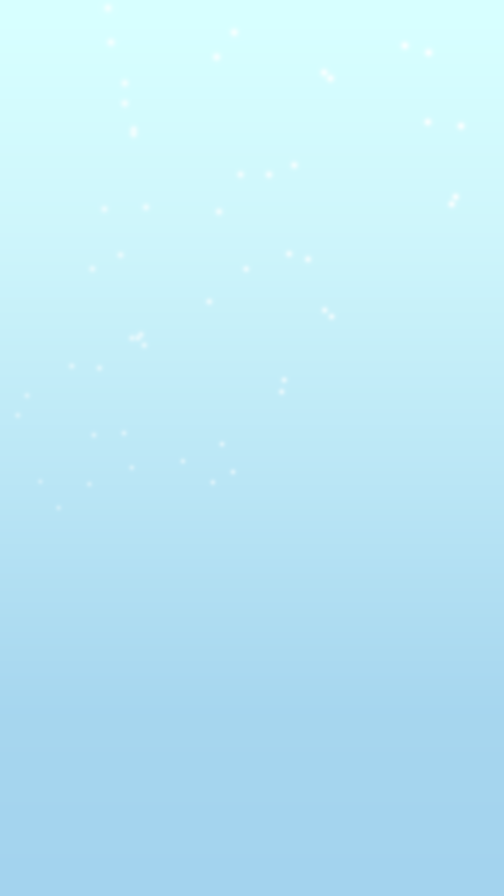
Give the GLSL for this background, as a Shadertoy shader.

```glsl
const vec3 SKY_TOP = vec3(0.845, 1.0, 1.0);
const vec3 SKY_UPPER = vec3(0.81, 0.965, 0.985);
const vec3 SKY_MIDDLE = vec3(0.74, 0.91, 0.965);
const vec3 SKY_LOWER = vec3(0.65, 0.838, 0.935);
const vec3 SKY_BOTTOM = vec3(0.64, 0.828, 0.932);
const vec3 SPARK_COLOR = vec3(1.0);

const int SPARK_COUNT = 50;
const float SPARK_FLOOR = 0.42;         // lowest spark, in canvas heights
const float SPARK_CEILING = 0.99;
const float SPARK_LEFT = 0.01;          // horizontal span, in canvas widths
const vec2 SPARK_RIGHT = vec2(0.55, 0.97); // right limit at floor and ceiling
const vec2 SPARK_RADIUS = vec2(0.0055, 0.0085); // at floor and ceiling
const vec2 PAIR_SPREAD = vec2(0.11, 0.045);

// Sine-free hash giving two values in 0..1
vec2 hash2(float n) {
    vec3 p = fract(vec3(n) * vec3(0.1031, 0.1030, 0.0973));
    p += dot(p, p.yzx + 33.33);
    return fract((p.xx + p.yz) * p.zy);
}

// Vertical gradient; height runs from 0 at the bottom to 1 at the top
vec3 skyColor(float height) {
    vec3 color = mix(SKY_BOTTOM, SKY_LOWER, smoothstep(0.0, 0.2, height));
    color = mix(color, SKY_MIDDLE, clamp((height - 0.2) / 0.3, 0.0, 1.0));
    color = mix(color, SKY_UPPER, clamp((height - 0.5) / 0.25, 0.0, 1.0));
    return mix(color, SKY_TOP, clamp((height - 0.75) / 0.23, 0.0, 1.0));
}

// Loose pairs of soft sparks, larger and brighter towards the top
float sparkLight(vec2 uv, float aspect) {
    float dark = 1.0;
    for (int i = 0; i < SPARK_COUNT; i++) {
        float pair = float(i / 2);
        vec2 seed = hash2(pair + 11.0);
        vec2 jitter = hash2(float(i) + 71.0) - 0.5;
        float rise = (pair + seed.y) / float(SPARK_COUNT / 2);
        float right = mix(SPARK_RIGHT.x, SPARK_RIGHT.y, smoothstep(0.0, 0.5, rise));

        vec2 center = vec2(mix(SPARK_LEFT, right, seed.x),
                           mix(SPARK_FLOOR, SPARK_CEILING, rise));
        center += jitter * PAIR_SPREAD;

        float radius = mix(SPARK_RADIUS.x, SPARK_RADIUS.y, rise);
        float strength = mix(0.25, 0.8, clamp(0.6 * rise + 0.6 * center.x, 0.0, 1.0));
        vec2 offset = (uv - center) * vec2(1.0, aspect) / radius;
        dark *= 1.0 - strength * exp(-dot(offset, offset));
    }
    return 1.0 - dark;
}

void mainImage(out vec4 fragColor, in vec2 fragCoord) {
    vec2 uv = fragCoord / iResolution.xy;
    float aspect = iResolution.y / iResolution.x;
    vec3 color = skyColor(uv.y);
    color = mix(color, SPARK_COLOR, sparkLight(uv, aspect));
    fragColor = vec4(color, 1.0);
}
```
